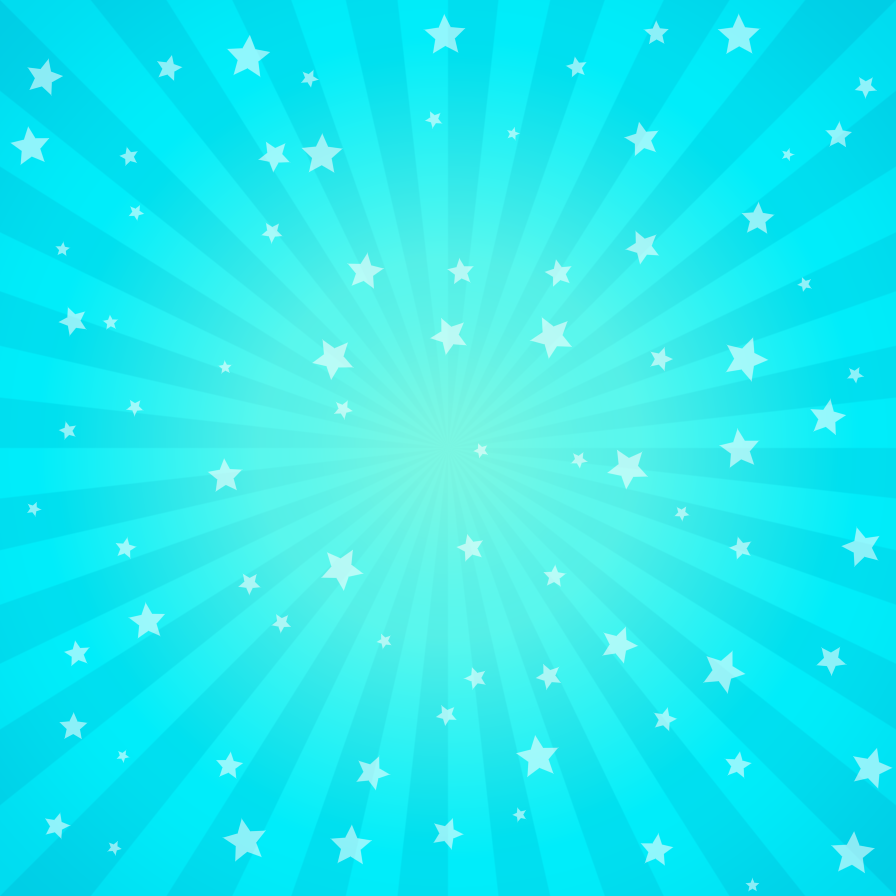
Give the GLSL for this background, as a WebGL 2 fragment shader.

```glsl
#version 300 es
precision highp float;
// Turquoise sunburst with a soft central glow and scattered pale stars.

uniform vec2 u_resolution;
out vec4 fragColor;

const float PI = 3.14159265;

// Glow, from the centre outwards
const vec3 CORE_COLOR = vec3(0.48, 0.97, 0.89);
const vec3 HALO_COLOR = vec3(0.35, 0.97, 0.93);
const vec3 SKY_COLOR  = vec3(0.00, 0.93, 0.98);
const vec3 RIM_COLOR  = vec3(0.00, 0.86, 0.94);
const float HALO_RADIUS = 0.21;
const float SKY_RADIUS  = 0.46;
const float RIM_RADIUS  = 0.72;

// Rays
const float RAY_PAIRS = 28.0;
const vec3 RAY_SHADE = vec3(0.03, 0.055, 0.04);
const float RAY_CORE_STRENGTH = 0.25;

// Stars
const float STAR_GRID = 9.0;
const float STAR_MIN_RADIUS = 0.007;
const float STAR_MAX_RADIUS = 0.026;
const float STAR_SIZE_BIAS = 1.3;
const float STAR_NOTCH = 0.48;
const float STAR_OPACITY = 0.56;
const vec3 STAR_COLOR = vec3(1.0);

// Sine-free hash: four values in 0..1 for each cell
vec4 hash42(vec2 cell) {
    vec4 q = fract(cell.xyxy * vec4(0.1031, 0.1030, 0.0973, 0.1099));
    q += dot(q, q.wzxy + 33.33);
    return fract((q.xxyz + q.yzzw) * q.zywx);
}

// Radial gradient through the four glow colours
vec3 glow(float radius) {
    vec3 color = mix(CORE_COLOR, HALO_COLOR, smoothstep(0.0, HALO_RADIUS, radius));
    float toSky = clamp((radius - HALO_RADIUS) / (SKY_RADIUS - HALO_RADIUS), 0.0, 1.0);
    color = mix(color, SKY_COLOR, toSky);
    return mix(color, RIM_COLOR, smoothstep(SKY_RADIUS, RIM_RADIUS, radius));
}

// Coverage of the darker wedges
float rays(vec2 p, float pixel) {
    float angle = atan(p.x, p.y + 1e-6);
    float edge = sin(angle * RAY_PAIRS) * length(p) / RAY_PAIRS;
    return smoothstep(-pixel, pixel, edge);
}

// Signed distance to the nearest side of a five-pointed star
float starDistance(vec2 p, float radius, float turn) {
    float sector = 0.4 * PI;
    float angle = atan(p.x, p.y + 1e-6) + turn;
    angle = abs(mod(angle + 0.5 * sector, sector) - 0.5 * sector);
    vec2 folded = length(p) * vec2(cos(angle), sin(angle));
    vec2 tip = vec2(radius, 0.0);
    vec2 notch = radius * STAR_NOTCH * vec2(cos(0.5 * sector), sin(0.5 * sector));
    vec2 side = notch - tip;
    return dot(folded - tip, normalize(vec2(side.y, -side.x)));
}

// One star per grid cell, jittered so that it never leaves its cell
float stars(vec2 uv, float pixel) {
    vec2 cell = floor(uv * STAR_GRID);
    vec4 rnd = hash42(cell + 17.0);
    float radius = mix(STAR_MIN_RADIUS, STAR_MAX_RADIUS, pow(rnd.x, STAR_SIZE_BIAS));
    float room = 0.5 / STAR_GRID - radius;
    vec2 center = (cell + 0.5) / STAR_GRID + (2.0 * rnd.yz - 1.0) * room;
    float d = starDistance(uv - center, radius, rnd.w * 2.0 * PI);
    return 1.0 - smoothstep(-0.7 * pixel, 0.7 * pixel, d);
}

void main() {
    float scale = min(u_resolution.x, u_resolution.y);
    vec2 p = (gl_FragCoord.xy - 0.5 * u_resolution) / scale;
    float pixel = 1.0 / scale;
    float radius = length(p);

    vec3 color = glow(radius);
    float rayStrength = mix(RAY_CORE_STRENGTH, 1.0, smoothstep(0.0, SKY_RADIUS, radius));
    color -= RAY_SHADE * rayStrength * rays(p, pixel);
    color = mix(color, STAR_COLOR, STAR_OPACITY * stars(p + 0.5, pixel));
    fragColor = vec4(clamp(color, 0.0, 1.0), 1.0);
}
```
